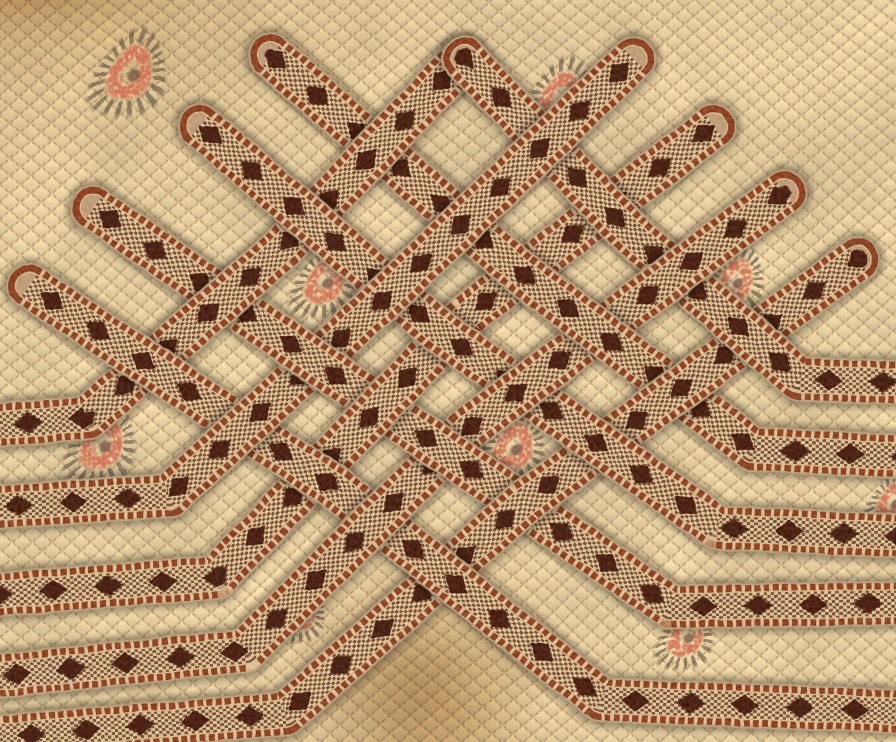
Write a Shadertoy shader that draws this texture.

```glsl
// Ten patterned ribbons interlaced into a lattice over quilted cream cloth with small coral sprigs.
const float HALF_WIDTH = 0.031;

struct Band { float off; float along; float id; };

vec2 hash2(vec2 p) {
    p = vec2(dot(p, vec2(127.1, 311.7)), dot(p, vec2(269.5, 183.3)));
    return fract(sin(p) * 43758.5) * 2.0 - 1.0;
}

float gradientNoise(vec2 p) {
    vec2 i = floor(p), f = fract(p), u = f * f * (3.0 - 2.0 * f);
    vec2 e = vec2(0.0, 1.0);
    return mix(mix(dot(hash2(i), f), dot(hash2(i + e.yx), f - e.yx), u.x),
               mix(dot(hash2(i + e), f - e), dot(hash2(i + e.yy), f - e.yy), u.x), u.y);
}

// Keeps the closer of the band and segment a-b; start is the length run so far.
float trace(inout Band band, vec2 p, vec2 a, vec2 b, float start, float id) {
    vec2 dir = b - a;
    float len = length(dir);
    float h = clamp(dot(p - a, dir) / (len * len), 0.0, 1.0);
    float off = length(p - a - dir * h);
    if (off < band.off) band = Band(off, start + h * len, id);
    return start + len;
}

// Each path runs tip, middle, bend, then out to the side of the canvas.
Band nearestBand(vec2 p, vec4 tipMid[5], vec3 bendEnd[5], float sideX) {
    Band band = Band(9.0, 0.0, 0.0);
    for (int i = 0; i < 5; i++) {
        float id = float(i);
        vec2 mid = tipMid[i].zw, bend = bendEnd[i].xy;
        float run = trace(band, p, tipMid[i].xy, mid, 0.0, id);
        run = trace(band, p, mid, bend, run, id);
        trace(band, p, bend, vec2(sideX, bendEnd[i].z), run, id);
    }
    return band;
}

vec3 ribbonColor(Band b, vec2 p, float px) {
    float grain = gradientNoise(p * 210.0);
    vec3 col = vec3(0.87, 0.75, 0.58) + 0.09 * grain;
    // Checked weave in the centre
    float weave = sin(b.along * 640.0) * cos(b.off * 800.0);
    float core = 1.0 - smoothstep(0.016, 0.016 + 2.0 * px, b.off);
    col = mix(col, vec3(0.40, 0.26, 0.17), core * smoothstep(-0.2, 0.35, weave) * 0.85);
    // Rust stitches along both borders
    float stitch = smoothstep(0.1, 0.25, abs(fract(b.along / 0.0125) - 0.5) + 0.08 * grain);
    float border = 1.0 - smoothstep(0.0035, 0.0035 + 1.5 * px, abs(b.off - 0.0235));
    col = mix(col, vec3(0.56, 0.27, 0.15) + 0.12 * grain, border * stitch);
    // Dark diamonds
    float s = (fract(b.along / 0.074 + 0.13 * b.id) - 0.5) * 0.074;
    float diamond = abs(s) / 0.020 + b.off / 0.0145 + 0.15 * grain;
    col = mix(col, vec3(0.30, 0.14, 0.08) + 0.10 * grain, 1.0 - smoothstep(0.88, 1.08, diamond));
    return col * (1.0 - 0.2 * smoothstep(0.025, HALF_WIDTH, b.off));
}

vec3 quiltColor(vec2 p) {
    vec2 w = p + 0.012 * vec2(gradientNoise(p * 5.0), gradientNoise(p * 5.0 + 17.0));
    vec2 u = vec2(w.x + 1.15 * w.y, w.x - 1.15 * w.y) / 0.027;
    vec2 cell = fract(u) - 0.5;
    float seam = smoothstep(0.36, 0.49, max(abs(cell.x), abs(cell.y)));
    float dots = 0.65 + 0.35 * sin(w.x * 900.0);
    float wrinkles = gradientNoise(p * 7.0) + 0.6 * gradientNoise(p * 17.0);
    vec3 col = vec3(0.90, 0.81, 0.63) * (1.0 + 0.10 * wrinkles);
    col *= 1.0 + 0.09 * (cell.x - cell.y) + 0.04 * gradientNoise(p * 160.0);
    col = mix(col, vec3(0.61, 0.48, 0.32), seam * dots * 0.55);
    // Worn corner and tea-coloured stain
    float worn = exp(-5.0 * length((p - vec2(0.03, 1.03)) * vec2(1.0, 2.2)));
    float stain = exp(-60.0 * dot(p - vec2(0.57, 0.06), p - vec2(0.57, 0.06)));
    return col * mix(vec3(1.0), vec3(0.70, 0.56, 0.38), clamp(0.9 * worn + 0.6 * stain, 0.0, 1.0));
}

// Coral teardrop ringed by a broken dark fringe
vec3 addSprig(vec3 col, vec2 p, vec3 sprig) {
    vec2 q = (p - sprig.xy) / sprig.z;
    q.x -= 0.25 * q.y;
    float r = length(q * vec2(1.15 + 0.35 * q.y, 0.9));
    float grain = gradientNoise(p * 190.0), angle = atan(q.y, q.x);
    float fringe = smoothstep(0.72, 0.85, r) * (1.0 - smoothstep(1.1, 1.3, r));
    fringe *= smoothstep(-0.1, 0.5, sin(angle * 22.0) + grain);
    col = mix(col, vec3(0.36, 0.31, 0.25), 0.6 * fringe);
    float petal = (1.0 - smoothstep(0.65, 0.8, r)) * smoothstep(0.2, 0.4, r);
    col = mix(col, vec3(0.84, 0.42, 0.32), petal * smoothstep(-0.4, 0.15, grain) * 0.85);
    float heart = 1.0 - smoothstep(0.12, 0.25, length(q - vec2(0.12, -0.1)));
    return mix(col, vec3(0.40, 0.28, 0.23), 0.7 * heart);
}

vec3 layRibbon(vec3 col, Band b, vec2 p, float px) {
    col *= mix(0.66, 1.0, smoothstep(HALF_WIDTH - 0.004, HALF_WIDTH + 0.014, b.off));
    return mix(col, ribbonColor(b, p, px), 1.0 - smoothstep(HALF_WIDTH - px, HALF_WIDTH + px, b.off));
}

void mainImage(out vec4 fragColor, in vec2 fragCoord) {
    vec2 p = fragCoord / iResolution.y;
    float px = 1.0 / iResolution.y;
    vec3 col = quiltColor(p);

    vec3 sprigs[9] = vec3[9](vec3(0.176, 0.903, 0.045), vec3(0.755, 0.868, 0.043), vec3(0.438, 0.622, 0.038),
        vec3(0.991, 0.622, 0.036), vec3(0.138, 0.402, 0.042), vec3(0.692, 0.398, 0.040),
        vec3(0.406, 0.173, 0.030), vec3(0.925, 0.143, 0.034), vec3(1.204, 0.324, 0.032));
    for (int i = 0; i < 9; i++) col = addSprig(col, p, sprigs[i]);

    // Slightly uneven ribbon edges
    vec2 w = p + 0.0025 * vec2(gradientNoise(p * 28.0), gradientNoise(p * 28.0 + 9.0));
    w += 0.0015 * gradientNoise(p * 120.0);
    Band rising = nearestBand(w, vec4[5](vec4(0.621, 0.918, 0.377, 0.662), vec4(0.854, 0.921, 0.519, 0.599),
        vec4(0.962, 0.830, 0.629, 0.575), vec4(1.057, 0.741, 0.629, 0.421), vec4(1.156, 0.651, 0.708, 0.324)),
        vec3[5](vec3(0.118, 0.437, 0.426), vec3(0.228, 0.332, 0.316), vec3(0.291, 0.222, 0.198),
        vec3(0.330, 0.123, 0.088), vec3(0.385, 0.038, 0.006)), -0.01);
    Band falling = nearestBand(w, vec4[5](vec4(0.039, 0.615, 0.456, 0.340), vec4(0.126, 0.720, 0.550, 0.426),
        vec4(0.270, 0.830, 0.594, 0.552), vec4(0.365, 0.925, 0.700, 0.634), vec4(0.626, 0.921, 0.849, 0.686)),
        vec3[5](vec3(0.810, 0.057, 0.041), vec3(0.904, 0.182, 0.187), vec3(0.967, 0.289, 0.277),
        vec3(1.014, 0.395, 0.384), vec3(1.077, 0.489, 0.484)), 1.22);

    // Alternate over and under, with two crossings swapped
    bool risingOnTop = mod(rising.id + falling.id, 2.0) > 0.5;
    if (falling.id == 3.0 && abs(rising.id - 1.5) < 1.0) risingOnTop = !risingOnTop;
    Band under = rising, over = falling;
    if (risingOnTop) { under = falling; over = rising; }
    col = layRibbon(col, under, p, px);
    col = layRibbon(col, over, p, px);
    fragColor = vec4(clamp(col, 0.0, 1.0), 1.0);
}
```
